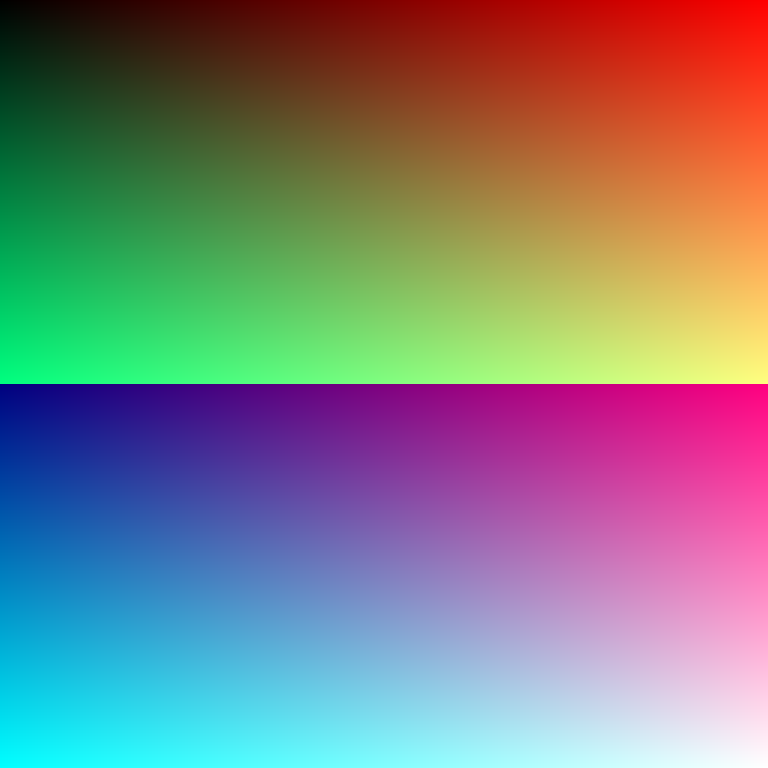
Write a Shadertoy shader that draws this background.

```glsl
// Two stacked colour gradients: red grows rightward, blue downward, green restarts at mid-height.
void mainImage(out vec4 fragColor, in vec2 fragCoord) {
    vec2 uv = fragCoord / iResolution.xy;
    float depth = 1.0 - uv.y;

    // One-pixel-wide soft seam between the upper and lower bands
    float lowerBand = clamp((depth - 0.5) * iResolution.y + 0.5, 0.0, 1.0);

    // Green ramps from 0 to 1 once in each band
    float green = clamp(2.0 * depth - lowerBand, 0.0, 1.0);

    fragColor = vec4(uv.x, green, depth, 1.0);
}
```
